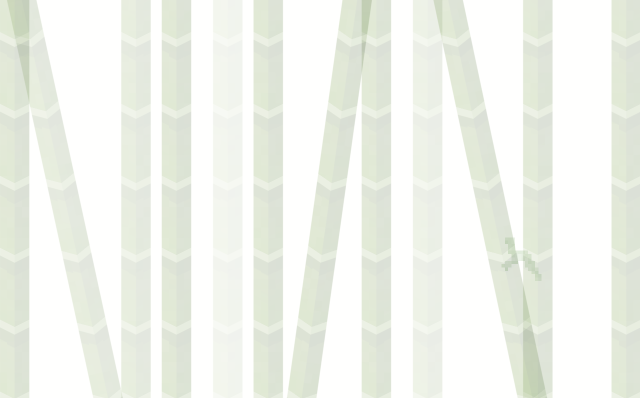
This pattern is drawn by a Shadertoy shader. Its source:

```glsl
// Pale translucent bamboo stalks, upright and leaning, with a small blocky leaf sprig.

const vec3 PAPER = vec3(1.0, 1.0, 0.995);
const vec3 LIT_SIDE = vec3(0.886, 0.911, 0.850);
const vec3 SHADE_SIDE = vec3(0.866, 0.888, 0.847);
const vec3 NODE_LIT = vec3(0.925, 0.943, 0.900);
const vec3 NODE_SHADE = vec3(0.893, 0.920, 0.868);
const vec3 NODE_SHADOW = vec3(0.853, 0.873, 0.842);
const vec3 LEAF = vec3(0.890, 0.930, 0.875);

const float HALF_WIDTH = 0.037;
const float NODE_START = 0.0985;
const float NODE_GAP = 0.1807;
const float NODE_HEIGHT = 0.0195;
const float CELL = 0.0084;

// Each stalk: x at the top, x at the bottom, density of ink
const int STALKS = 12;
const vec3 STALK[STALKS] = vec3[STALKS](
    vec3(0.0367, 0.0367, 1.00), vec3(0.3417, 0.3417, 0.78),
    vec3(0.4434, 0.4434, 1.00), vec3(0.5723, 0.5723, 0.40),
    vec3(0.6740, 0.6740, 1.00), vec3(0.9457, 0.9457, 0.98),
    vec3(1.0745, 1.0745, 0.58), vec3(1.3513, 1.3513, 0.95),
    vec3(1.5735, 1.5735, 0.98), vec3(0.0545, 0.2715, 0.80),
    vec3(0.8975, 0.7580, 1.04), vec3(1.1260, 1.3377, 0.98));

float hash(vec2 p) {
    vec3 q = fract(vec3(p.xyx) * 0.1031);
    q += dot(q, q.yzx + 33.33);
    return fract((q.x + q.y) * q.z);
}

float band(float x, float lo, float hi, float blur) {
    return smoothstep(lo - blur, lo + blur, x) - smoothstep(hi - blur, hi + blur, x);
}

// Distance to a leaf blade that narrows towards its tip
float blade(vec2 p, vec2 base, vec2 tip, float radius) {
    vec2 axis = tip - base;
    float h = clamp(dot(p - base, axis) / dot(axis, axis), 0.0, 1.0);
    return length(p - base - axis * h) - radius * (1.0 - 0.4 * h);
}

// Shading inside a stalk: x runs across, y runs down its axis
vec3 stalkShade(vec2 q, float seed, float blur) {
    float right = smoothstep(-blur, blur, q.x);
    float along = q.y + 0.5 * abs(q.x) - NODE_START;
    float t = mod(along, NODE_GAP);
    vec3 tone = mix(LIT_SIDE, SHADE_SIDE, right);

    // Faint blocky mottling and a greener foot on each segment
    vec2 block = floor(q / vec2(0.0185, 0.026));
    tone += (hash(block + seed * 17.0 + 40.0) - 0.5) * vec3(0.008, 0.005, 0.010);
    tone += vec3(-0.004, 0.004, -0.010) * smoothstep(0.06, NODE_GAP, t);

    // Shadow below the ring, then the pale chevron ring itself
    float ragged = 0.024 + 0.012 * hash(vec2(block.x + 9.0, seed));
    float shadow = band(t, NODE_HEIGHT, NODE_HEIGHT + ragged, blur);
    tone = mix(tone, NODE_SHADOW, shadow * mix(0.45, 0.7, right));
    vec3 ring = mix(NODE_LIT, NODE_SHADE, right * 0.55);
    return mix(tone, ring, band(t, 0.0, NODE_HEIGHT, blur));
}

// Ink of one stalk; overlapping stalks multiply together
vec3 stalkInk(vec2 p, vec3 stalk, float seed, float blur) {
    float lean = stalk.y - stalk.x;
    float cosine = inversesqrt(1.0 + lean * lean);
    vec2 d = p - vec2(stalk.x, 0.0);
    float across = (d.x - lean * d.y) * cosine;
    float down = (d.y + lean * d.x) * cosine * cosine;
    float width = HALF_WIDTH * cosine;
    float mask = band(across, -width, width, blur);
    vec3 tone = stalkShade(vec2(across, down), seed, blur);
    return mix(vec3(1.0), tone, mask * stalk.z);
}

// Leaf sprig snapped to a coarse grid
vec3 leafInk(vec2 p) {
    vec2 cell = floor(p / CELL);
    vec2 c = (cell + 0.5) * CELL;
    float d = blade(c, vec2(1.281, 0.605), vec2(1.294, 0.655), 0.012);
    d = min(d, blade(c, vec2(1.271, 0.668), vec2(1.304, 0.647), 0.009));
    d = min(d, blade(c, vec2(1.317, 0.639), vec2(1.354, 0.697), 0.013));
    float strength = 0.65 + 0.5 * hash(cell);
    return mix(vec3(1.0), LEAF, step(d, 0.0) * strength);
}

vec3 scene(vec2 p, float blur) {
    vec3 color = PAPER;
    for (int i = 0; i < STALKS; i++) {
        color *= stalkInk(p, STALK[i], float(i), blur);
    }
    return color * leafInk(p);
}

void mainImage(out vec4 fragColor, in vec2 fragCoord) {
    float pixel = 1.0 / iResolution.y;
    vec3 sum = vec3(0.0);
    // Four samples per pixel soften the block edges
    for (int i = 0; i < 4; i++) {
        vec2 offset = vec2(i & 1, i >> 1) * 0.5 - 0.25;
        vec2 p = (fragCoord + offset) * pixel;
        sum += scene(vec2(p.x, 1.0 - p.y), 0.5 * pixel);
    }
    fragColor = vec4(sum * 0.25, 1.0);
}
```
